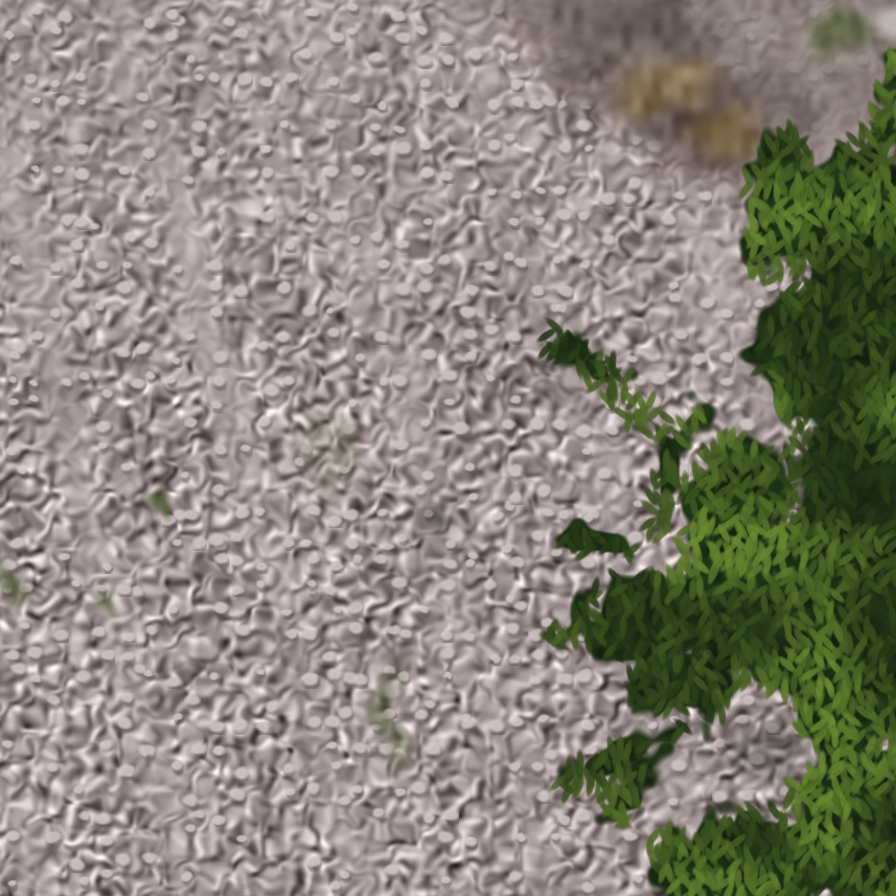
Give the GLSL for this texture, as a Shadertoy shader.

```glsl
const vec3 SOIL = vec3(0.625, 0.572, 0.572);
const vec3 STONE = vec3(0.83, 0.79, 0.78);
const vec3 SCRUB = vec3(0.38, 0.33, 0.31);
const vec3 DRY_GRASS = vec3(0.52, 0.43, 0.29);
const vec3 WEED = vec3(0.31, 0.37, 0.21);
const vec3 LEAF_DARK = vec3(0.10, 0.165, 0.07);
const vec3 LEAF_LIGHT = vec3(0.42, 0.54, 0.19);
const float GRAVEL_SCALE = 105.0;
const float GRAVEL_CONTRAST = 0.40;
const float FURROW_SPACING = 0.19;
const float FURROW_SLOPE = 0.27;
const vec2 LEAF_SIZE = vec2(0.014, 0.0046);
const float BOUGH_WIDTH = 0.014;

// Crown masses: centre, radii
const vec4 CROWN[12] = vec4[12](
  vec4(0.875, 0.765, 0.047, 0.08), vec4(0.965, 0.74, 0.075, 0.105),
  vec4(1.005, 0.87, 0.025, 0.07), vec4(0.935, 0.61, 0.1, 0.09),
  vec4(0.97, 0.47, 0.085, 0.13), vec4(0.82, 0.425, 0.06, 0.085),
  vec4(0.9, 0.32, 0.15, 0.1), vec4(0.735, 0.31, 0.1, 0.053),
  vec4(0.955, 0.215, 0.065, 0.07), vec4(0.765, 0.24, 0.075, 0.043),
  vec4(0.84, 0.035, 0.115, 0.062), vec4(0.97, 0.08, 0.09, 0.1));

// Outer boughs: start, end
const vec4 BOUGHS[8] = vec4[8](
  vec4(0.622, 0.625, 0.69, 0.57), vec4(0.69, 0.57, 0.75, 0.505),
  vec4(0.75, 0.505, 0.78, 0.54), vec4(0.745, 0.49, 0.735, 0.42),
  vec4(0.64, 0.402, 0.7, 0.385), vec4(0.635, 0.135, 0.77, 0.19),
  vec4(0.685, 0.1, 0.74, 0.165), vec4(0.628, 0.29, 0.7, 0.32));

vec2 hash2(vec2 p) {
  vec3 q = fract(p.xyx * vec3(0.1031, 0.1030, 0.0973));
  q += dot(q, q.yzx + 33.33);
  return fract((q.xx + q.yz) * q.zy);
}

float noise(vec2 p) {
  vec2 i = floor(p), f = fract(p);
  f *= f * (3.0 - 2.0 * f);
  float low = mix(hash2(i).x, hash2(i + vec2(1, 0)).x, f.x);
  float high = mix(hash2(i + vec2(0, 1)).x, hash2(i + 1.0).x, f.x);
  return mix(low, high, f.y);
}

float blob(vec2 p, float x, float y, float rx, float ry) {
  return smoothstep(1.3, 0.3, length((p - vec2(x, y)) / vec2(rx, ry)));
}

float segment(vec2 p, vec2 a, vec2 b) {
  vec2 ab = b - a;
  return length(p - a - ab * clamp(dot(p - a, ab) / dot(ab, ab), 0.0, 1.0));
}

float treeDistance(vec2 p) {
  float d = 1.0;
  for (int i = 0; i < 12; i++) {
    vec2 r = CROWN[i].zw;
    d = min(d, (length((p - CROWN[i].xy) / r) - 1.0) * min(r.x, r.y));
  }
  for (int i = 0; i < 8; i++)
    d = min(d, segment(p, BOUGHS[i].xy, BOUGHS[i].zw) - BOUGH_WIDTH);
  return d;
}

vec3 ground(vec2 p) {
  // Smooth pale furrows between rough strips
  float across = p.x + FURROW_SLOPE * p.y + 0.035 * noise(p * 7.0) - 0.237;
  float track = smoothstep(0.45, 1.0, cos(6.2832 * across / FURROW_SPACING));
  track *= 0.35 + 0.65 * noise(p * vec2(9, 5) + 4.0);
  float rough = (1.0 - 0.65 * track) * mix(1.1, 0.75, smoothstep(0.4, 1.0, p.y));

  // Gravel relief lit from the upper left
  vec2 q = p * GRAVEL_SCALE;
  q += 1.3 * vec2(noise(q * 0.6), noise(q * 0.6 + 31.0));
  float relief = noise(q) - noise(q + vec2(-0.5, 0.6));
  float grain = 0.3 * (noise(q * 1.1 + 17.0) - 0.5);
  vec3 col = SOIL + 0.035 * track + 0.09 * (noise(p * 14.0) - 0.5);
  col += rough * (GRAVEL_CONTRAST * relief + grain);

  // Larger stones, shaded below
  for (float k = 0.0; k < 2.0; k++) {
    float cells = 22.0 + 17.0 * k;
    vec2 h = hash2(floor(p * cells) + 70.0 * k);
    if (h.x > 0.3) continue;
    vec2 v = (fract(p * cells) - 0.3 - 0.4 * hash2(h * 900.0)) / cells;
    v += 0.003 * (vec2(noise(q), noise(q + 9.0)) - 0.5);
    float size = mix(0.005, 0.010, h.y);
    float shade = smoothstep(size + 0.002, size * 0.5, length(v + vec2(-0.002, 0.004)));
    col = mix(col, SOIL * 0.62, 0.55 * shade);
    float body = smoothstep(size + 0.001, size * 0.5, length(v * vec2(0.9, 1.2)));
    col = mix(col, STONE, 0.85 * body);
  }
  return col;
}

vec3 addUndergrowth(vec3 col, vec2 p) {
  float tuft = 0.6 * noise(p * vec2(90, 60)) + 0.4 * noise(p * 30.0) - 0.5;
  vec2 w = p + 0.035 * (vec2(noise(p * 24.0), noise(p * 24.0 + 8.0)) - 0.5);

  // Dry scrub on the upper bank
  float bank = smoothstep(-0.03, 0.03, w.y + 0.67 * w.x - 1.34);
  col = mix(col, vec3(0.51, 0.46, 0.44) + 0.22 * tuft, 0.7 * bank);
  float scrub = max(blob(w, 0.70, 0.96, 0.11, 0.08), blob(w, 0.79, 0.87, 0.11, 0.07));
  col = mix(col, SCRUB + 0.3 * tuft, 0.85 * scrub);
  float grass = max(blob(w, 0.74, 0.905, 0.06, 0.035), blob(w, 0.81, 0.855, 0.05, 0.035));
  col = mix(col, DRY_GRASS + 0.3 * tuft, 0.8 * grass);
  col = mix(col, WEED + 0.25 * tuft, 0.7 * blob(w, 0.94, 0.97, 0.04, 0.035));
  col = mix(col, STONE * 0.9, blob(p, 1.0, 0.975, 0.03, 0.02));

  // Small weeds and dim hollows
  float weed = blob(w, 0.184, 0.433, 0.017, 0.017);
  weed = max(weed, 0.6 * blob(w, 0.122, 0.337, 0.016, 0.016));
  weed = max(weed, 0.7 * blob(w, 0.005, 0.355, 0.018, 0.03));
  weed = max(weed, 0.5 * blob(w, 0.435, 0.19, 0.018, 0.06));
  weed = max(weed, 0.3 * blob(w, 0.37, 0.5, 0.04, 0.05));
  col = mix(col, WEED + 0.3 * tuft, 0.85 * weed);
  col *= 1.0 - 0.25 * blob(w, 0.49, 0.42, 0.03, 0.02);
  return col * (1.0 - 0.3 * blob(w, 0.86, 0.16, 0.05, 0.06));
}

vec3 addTree(vec3 col, vec2 p) {
  float d = treeDistance(p);
  if (d > 0.05) return col;
  float inner = d + 0.035 * (noise(p * 48.0) - 0.5);
  vec3 depth = LEAF_DARK * (0.7 + 0.7 * noise(p * 70.0));
  col = mix(col, depth, smoothstep(0.002, -0.01, inner));

  // Drooping leaves, brighter toward the front
  for (int n = 0; n < 27; n++) {
    float layer = float(n / 9), cells = 48.0 + 7.0 * layer;
    vec2 id = floor(p * cells) + vec2(n % 3, n / 3 % 3) - 1.0;
    vec2 k = hash2(id + 241.0), c = (id + hash2(id + 113.0 * layer)) / cells;
    if (treeDistance(c) + 0.03 * (noise(c * 26.0) - 0.45) > 0.0) continue;
    float angle = mix(-2.6, -0.6, k.x);
    vec2 axis = vec2(cos(angle), sin(angle)), v = p - c;
    vec2 local = vec2(dot(v, axis), dot(v, vec2(-axis.y, axis.x)));
    float cover = smoothstep(1.15, 0.55, length(local / LEAF_SIZE));
    float tone = 0.75 * noise(c * 13.0) + 0.35 * k.y + 0.08 * layer - 0.16;
    tone -= 0.3 * blob(c, 0.97, 0.37, 0.09, 0.12);
    tone += 0.18 * blob(c, 0.82, 0.43, 0.07, 0.08);
    vec3 leaf = mix(LEAF_DARK, LEAF_LIGHT, clamp(tone, 0.0, 1.0));
    col = mix(col, leaf, 0.85 * cover);
  }
  return col;
}

void mainImage(out vec4 fragColor, in vec2 fragCoord) {
  vec2 p = fragCoord / iResolution.xy;
  vec3 col = addTree(addUndergrowth(ground(p), p), p);
  fragColor = vec4(clamp(col, 0.0, 1.0), 1.0);
}
```
